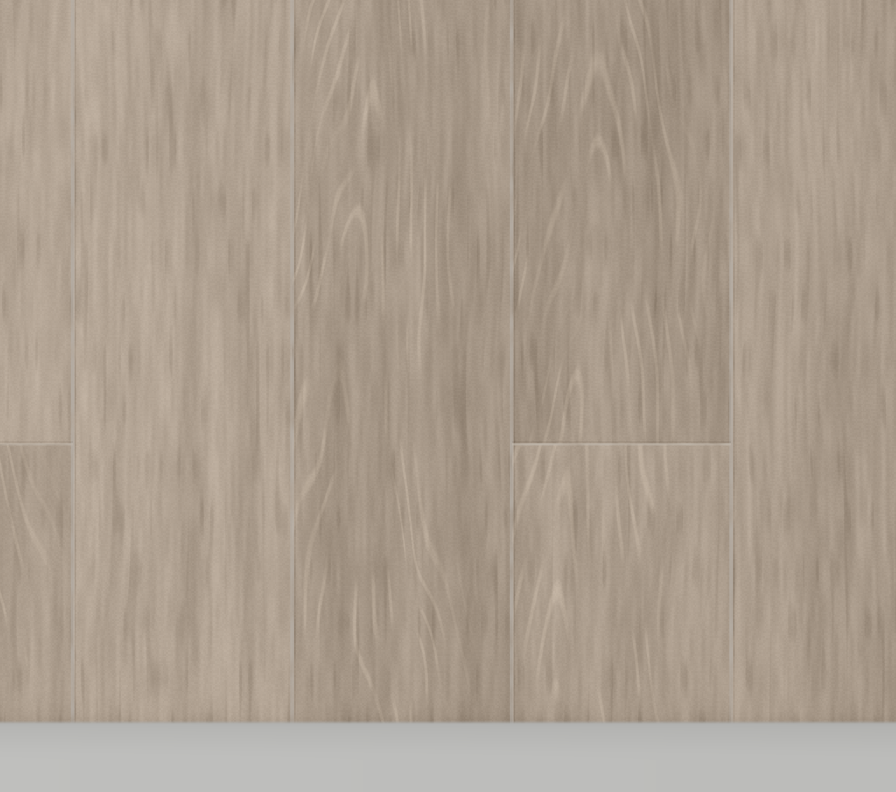
Reproduce this texture procedurally as a WebGL 1 fragment shader.

```glsl
precision highp float;
// Pale greige oak planks with staggered joints above a plain grey strip.
uniform vec2 u_resolution;

float hash(vec2 p) {
  return fract(sin(dot(p, vec2(127.1, 311.7))) * 43758.545);
}

float noise(vec2 p) {
  vec2 i = floor(p), f = fract(p);
  f = f * f * (3.0 - 2.0 * f);
  return mix(mix(hash(i), hash(i + vec2(1.0, 0.0)), f.x),
             mix(hash(i + vec2(0.0, 1.0)), hash(i + 1.0), f.x), f.y);
}

// Soft-edged line: d is the distance from its centre
float line(float d, float halfWidth, float px) {
  return 1.0 - smoothstep(halfWidth - 0.5 * px, halfWidth + 0.7 * px, abs(d));
}

// Brightness offset of the long fibres, short pores and broad bands
float fibres(vec2 p, vec2 seed) {
  vec2 q = p + seed * 3.7;
  q.x += 0.007 * (noise(q * vec2(9.0, 7.0)) - 0.5);
  float bands = noise(q * vec2(34.0, 1.3)) - 0.5;
  float strands = noise(q * vec2(105.0, 7.0)) - 0.5;
  float fine = noise(q * vec2(230.0, 25.0)) - 0.5;
  float pores = smoothstep(0.66, 0.95, noise(q * vec2(190.0, 17.0) + 31.0));
  return 0.055 * bands + 0.045 * strands + 0.05 * fine - 0.045 * pores;
}

// Pale nested arches, broken up along their length
float arches(vec2 p, float across, vec2 seed) {
  float wobble = noise(p * vec2(28.0, 9.0) + seed * 5.3) - 0.5;
  float centre = 0.3 + 0.1 * sin(p.y * 5.0 + seed.x);
  float side = (across - centre) * 0.245;
  float phase = 7.0 * sqrt(side * side + 0.00006) + p.y + 0.16 * wobble;
  float ring = abs(fract(phase * 8.5 + hash(seed)) - 0.5);
  float broken = smoothstep(0.4, 0.75, noise(p * vec2(42.0, 14.0) + seed * 9.0));
  return (1.0 - smoothstep(0.03, 0.17, ring)) * broken
       * (1.0 - smoothstep(0.08, 0.17, abs(side)));
}

void main() {
  vec2 p = gl_FragCoord.xy / u_resolution.x;
  float px = 1.0 / u_resolution.x;

  // Plank layout: every third column has an end joint
  float u = (p.x - 0.081) / 0.245 + 1.0;
  float column = floor(u);
  float across = fract(u);
  float kind = mod(column, 3.0);
  float jointed = 1.0 - step(0.5, kind);
  float upper = jointed * step(0.388, p.y);
  vec2 seed = vec2(column + 1.0, upper + 2.0);

  // Straight-grained planks are lighter than the arched ones
  float firstUpper = upper * (1.0 - step(0.5, column));
  float straight = max(1.0 - step(0.5, abs(kind - 1.0)), firstUpper);
  float tone = mix(-0.016, 0.018, straight) + 0.022 * firstUpper;
  tone += 0.022 * jointed * (1.0 - upper) - 0.012 * jointed * upper;
  tone += 0.032 * (0.5 - p.x);

  // Wood surface
  vec3 wood = vec3(0.667, 0.609, 0.547) + tone;
  wood += fibres(p, seed);
  wood += vec3(0.055, 0.054, 0.051) * arches(p, across, seed) * (1.0 - straight);
  wood += 0.022 * (noise(p * 7.0 + seed) - 0.5);
  wood += 0.022 * (hash(floor(p * 512.0)) - 0.5);

  // Long seams: worn pale bevel with a thin shadow at its right
  float seam = (across - step(0.5, across)) * 0.245;
  float wear = noise(vec2(column + step(0.5, across), p.y * 65.0));
  wood = mix(wood, vec3(0.71, 0.682, 0.65), line(seam, 0.0019, px) * (0.4 + 0.45 * wear));
  wood -= 0.075 * line(seam - 0.0032, 0.0007, px) * (0.4 + 0.6 * wear);

  // End joints
  float joint = p.y - 0.388;
  float chip = noise(vec2(p.x * 90.0, column));
  wood = mix(wood, vec3(0.745, 0.71, 0.665), jointed * line(joint, 0.0011, px) * (0.4 + 0.5 * chip));
  wood -= 0.035 * jointed * line(joint - 0.0027, 0.0009, px);

  // Grey strip and the soft shade where the planks meet it
  float edge = p.y - 0.078;
  wood -= 0.045 * exp(-max(edge, 0.0) * 110.0);
  vec3 strip = mix(vec3(0.742, 0.742, 0.734), vec3(0.708, 0.708, 0.7),
                   smoothstep(0.035, 0.078, p.y));
  strip += 0.012 * (0.5 - p.x) - 0.03 * exp(min(edge, 0.0) * 350.0);
  vec3 color = mix(strip, wood, smoothstep(-0.0015 - px, 0.0015 + px, edge));

  gl_FragColor = vec4(color, 1.0);
}
```
